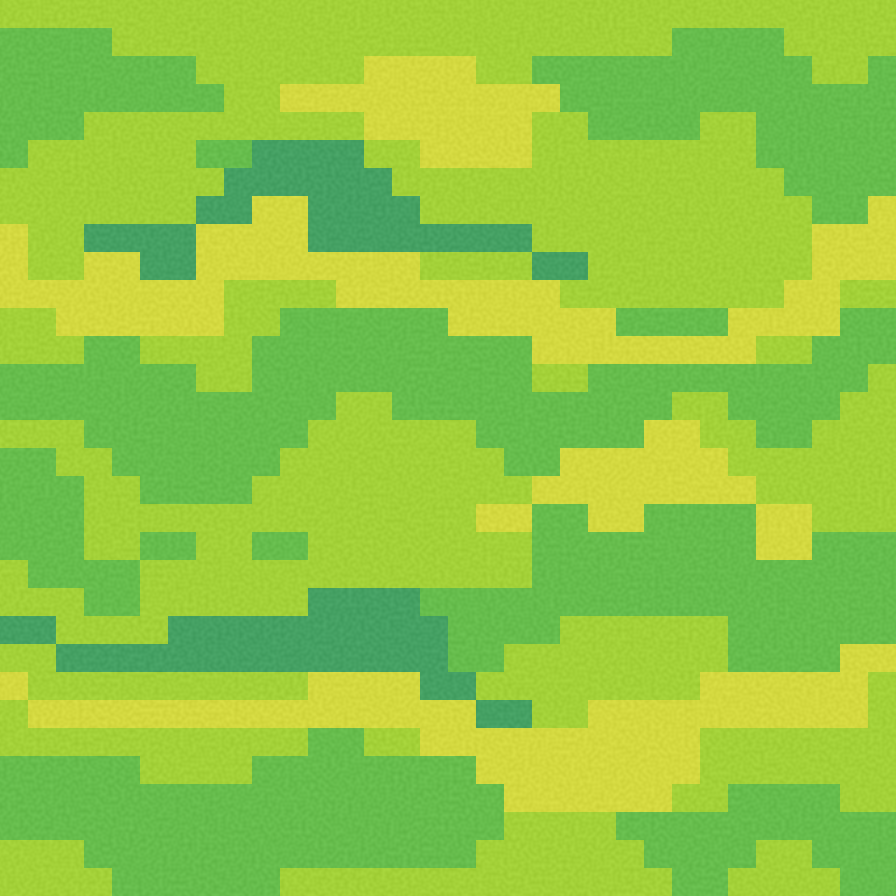
Write a WebGL 2 fragment shader that draws this pattern.

```glsl
#version 300 es
precision highp float;
// Blocky landscape camouflage: wavy horizontal strips on a 32-cell grid.
// Each strip follows gradient noise and swells and fades along its length;
// green, yellow and teal are painted in turn over lime, then lightly grained.

uniform vec2 u_resolution;
out vec4 fragColor;

const float TAU = 6.2832;

// Integer hash of a lattice point, from 0 to 1
float hash(vec2 p) {
    uvec2 q = uvec2(ivec2(p));
    uint h = q.x * 73856093u ^ q.y * 19349663u;
    h = (h ^ (h >> 16)) * 73244475u;
    h = (h ^ (h >> 15)) * 73244475u;
    return float((h ^ (h >> 16)) >> 8) / 16777216.0;
}

float cornerSlope(vec2 lattice, vec2 offset) {
    float angle = TAU * hash(lattice);
    return dot(vec2(cos(angle), sin(angle)), offset);
}

float gradientNoise(vec2 p) {
    vec2 i = floor(p), f = p - i;
    vec2 w = f * f * f * (f * (f * 6.0 - 15.0) + 10.0);
    vec2 e = vec2(1.0, 0.0);
    float low = mix(cornerSlope(i, f), cornerSlope(i + e.xy, f - e.xy), w.x);
    float high = mix(cornerSlope(i + e.yx, f - e.yx), cornerSlope(i + e.xx, f - e.xx), w.x);
    return mix(low, high, w.y);
}

// True inside a wavy strip; it is thickest at "peak" along the canvas
bool inStrip(vec2 cell, float row, float seed, float halfHeight, float swell, float peak) {
    float wave = 5.0 * gradientNoise(vec2(cell.x / 5.3, seed));
    float jitter = 1.3 * gradientNoise(vec2(cell.x / 4.1, row * 7.0 + 60.5));
    float size = halfHeight + swell * cos(TAU * (cell.x / 32.0 - peak)) + jitter;
    return abs(cell.y - row - wave) < size;
}

vec3 landscape(vec2 uv) {
    vec2 cell = floor(uv * 32.0) + 0.5;

    // Join cells into pairs, shifted at random from row to row
    float shift = step(0.5, hash(vec2(7.0, floor(cell.y))));
    cell.x = floor((cell.x + shift) / 2.0) * 2.0 - shift + 1.0;

    bool green = false, yellow = false, teal = false;
    for (int i = 0; i < 2; i++) {
        float k = float(i);
        float seed = 3.5 + 20.0 * k;
        // Broad green hills
        green = green || inStrip(cell, 12.0 + 15.3 * k, seed, 1.5, 1.2, 0.8 + 0.15 * k)
                      || inStrip(cell, 3.2 + 15.2 * k, seed + 5.0, 1.75, 0.6, 0.3 + 0.1 * k);
        // Long yellow ridges and short yellow islands
        yellow = yellow || inStrip(cell, 6.2 + 15.2 * k, seed + 10.0, 1.1, 0.6, 0.65 - 0.4 * k)
                        || inStrip(cell, 14.5 + 13.5 * k, seed + 15.0, -0.4, 1.8, 0.76 - 0.26 * k);
        // Teal shadows share the wave of the ridge below them
        teal = teal || inStrip(cell, 8.4 + 15.2 * k, seed + 10.0, 0.3, 1.2, 0.3 + 0.05 * k);
    }

    vec3 color = vec3(0.64, 0.82, 0.22);
    if (green) color = vec3(0.40, 0.74, 0.30);
    if (yellow) color = vec3(0.83, 0.85, 0.25);
    if (teal) color = vec3(0.27, 0.63, 0.39);
    return color;
}

void main() {
    // Four samples per pixel smooth the cell edges at any size
    vec3 color = vec3(0.0);
    for (int s = 0; s < 4; s++) {
        vec2 offset = vec2(s & 1, s >> 1) * 0.5 - 0.25;
        color += 0.25 * landscape((gl_FragCoord.xy + offset) / u_resolution.y);
    }

    // Fine paper grain
    vec2 uv = gl_FragCoord.xy / u_resolution.y;
    color += 0.045 * gradientNoise(uv * 213.0 + 0.3);
    fragColor = vec4(color, 1.0);
}
```
